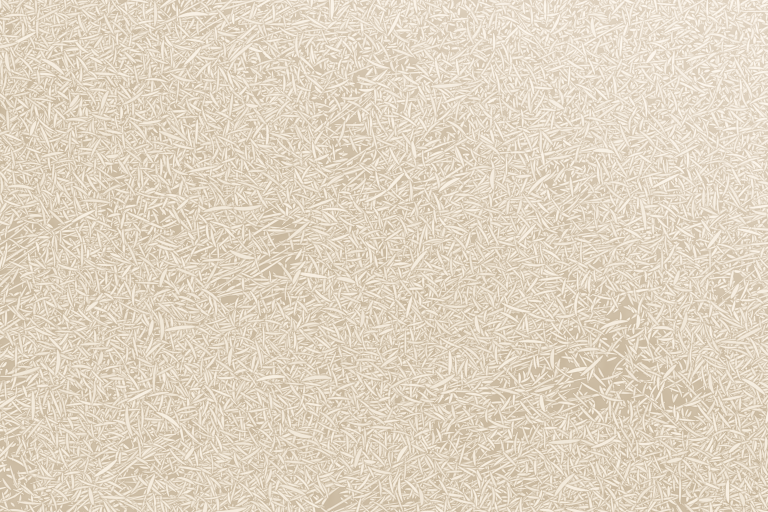
Reproduce this texture procedurally as a WebGL 2 fragment shader.

```glsl
#version 300 es
precision highp float;
// Matted straw: pale tapered fibres scattered over a tan ground.
// Each layer jitters one fibre per grid cell; layers run from fine flecks to
// long stalks, with thin shadows, bare patches and a glow at the upper right.

#define GROUND vec3(0.775, 0.708, 0.605)
#define GROUND_LIT vec3(0.865, 0.812, 0.738)
#define STRAW vec3(0.966, 0.932, 0.878)
#define STRAW_LIT vec3(0.990, 0.965, 0.930)
#define FLECK_CELL 0.013
#define BLADE_CELL 0.027
#define STALK_CELL vec2(0.150, 0.028)
#define FIBRE_RADIUS 0.0021
#define SHADOW_WIDTH 0.0024
#define SHADOW_DEPTH 0.55
#define SOFTNESS 0.0014
#define PATCH_SCALE 9.0

uniform vec2 u_resolution;
out vec4 fragColor;

const int FLECK = 0, BLADE = 1, STALK = 2, STRAY = 3;

float hash(vec2 p) {
  return fract(sin(dot(p, vec2(127.1, 311.7))) * 43758.5453);
}

vec2 hash2(vec2 p) {
  return vec2(hash(p), hash(p + vec2(37.3, 17.9)));
}

float noise(vec2 p) {
  vec2 i = floor(p), f = fract(p);
  f = f * f * (3.0 - 2.0 * f);
  return mix(mix(hash(i), hash(i + vec2(1, 0)), f.x),
             mix(hash(i + vec2(0, 1)), hash(i + vec2(1, 1)), f.x), f.y);
}

mat2 rotation(float a) {
  float c = cos(a), s = sin(a);
  return mat2(c, -s, s, c);
}

// Strength of the glow, rising towards the upper right.
float glow(vec2 p) {
  float aspect = u_resolution.x / u_resolution.y;
  return smoothstep(0.75, 1.75, 0.75 * p.x / aspect + p.y);
}

// Chance that a fibre of this kind grows at a point.
float growth(vec2 p, int kind) {
  float g = glow(p);
  float cover = smoothstep(0.15, 0.62, noise(p * PATCH_SCALE + 4.0));
  if (kind == FLECK) return mix(0.25 + 0.55 * cover, 1.0, g);
  if (kind == BLADE) return (0.40 + 0.58 * cover) * (1.0 - 0.7 * g);
  if (kind == STALK) return 0.75 * (1.0 - g) * smoothstep(0.2, 0.7, noise(p * 4.0 + 9.0));
  return 0.16 * (1.0 - g);
}

// Lays one sheet of fibres over the tone; spread is the range of angles.
void layFibres(inout float tone, vec2 p, vec2 cell, float turn,
               float spread, float radius, float seed, int kind) {
  mat2 frame = rotation(turn);
  vec2 q = frame * p;
  vec2 home = floor(q / cell);
  float soft = max(SOFTNESS, 0.5 / u_resolution.y);
  for (int j = -1; j <= 1; j++)
  for (int i = -1; i <= 1; i++) {
    vec2 id = home + vec2(i, j);
    vec2 place = hash2(id + seed);
    vec2 form = hash2(id + seed + 71.7);
    vec2 look = hash2(id + seed + 143.1);
    vec2 centre = (id + place) * cell;
    if (look.x > growth(centre * frame, kind)) continue;

    // Bent, tapered stroke in the fibre's own frame.
    vec2 f = rotation((form.x - 0.5) * spread) * (q - centre);
    float reach = cell.x * mix(0.35, 0.92, form.y);
    float along = f.x / reach;
    float bend = (place.x - 0.5) * 0.35 * min(reach, 0.04) * along * along;
    float width = radius * mix(0.65, 1.25, look.y);
    float taper = sqrt(max(1.0 - along * along, 0.0));
    float d = max(abs(f.y + bend) - width * taper, abs(f.x) - reach);

    float shade = 1.0 - smoothstep(0.0, SHADOW_WIDTH + soft, d);
    float body = 1.0 - smoothstep(-soft, soft, d);
    tone *= 1.0 - SHADOW_DEPTH * shade;
    tone = mix(tone, mix(0.86, 1.05, place.y), body);
  }
}

void main() {
  vec2 p = gl_FragCoord.xy / u_resolution.y;
  float tone = 0.04 + 0.14 * noise(p * 70.0);

  // Fine flecks at every angle.
  for (int k = 0; k < 3; k++) {
    float n = float(k);
    layFibres(tone, p, vec2(FLECK_CELL), 0.4 + n * 1.1, 3.14, FIBRE_RADIUS, 3.0 + n * 19.0, FLECK);
  }
  // Long stalks, rising gently to the right, with a few strays across them.
  for (int k = 0; k < 4; k++) {
    float n = float(k);
    layFibres(tone, p, STALK_CELL, 0.06 + n * 0.18, 0.34, FIBRE_RADIUS * 0.85, 211.0 + n * 31.0, STALK);
  }
  layFibres(tone, p, STALK_CELL, -0.75, 0.34, FIBRE_RADIUS * 0.85, 367.0, STRAY);
  // Short blades, leaning alternately flat and steep.
  for (int k = 0; k < 4; k++) {
    float n = float(k);
    layFibres(tone, p, vec2(BLADE_CELL), 0.3 + n * 0.75, 2.2, FIBRE_RADIUS, 83.0 + n * 23.0, BLADE);
  }
  // A few broad chips on top.
  layFibres(tone, p, vec2(0.034), 0.7, 2.6, FIBRE_RADIUS * 1.5, 401.0, STRAY);

  // Slow drift of the light over the ground.
  float lit = glow(p);
  float drift = 0.25 * (noise(p * 3.0 + 21.0) - 0.5);
  vec3 ground = mix(GROUND, GROUND_LIT, clamp(lit + drift, 0.0, 1.0));
  vec3 straw = mix(STRAW, STRAW_LIT, lit);
  fragColor = vec4(mix(ground, straw, clamp(tone, 0.0, 1.05)), 1.0);
}
```
